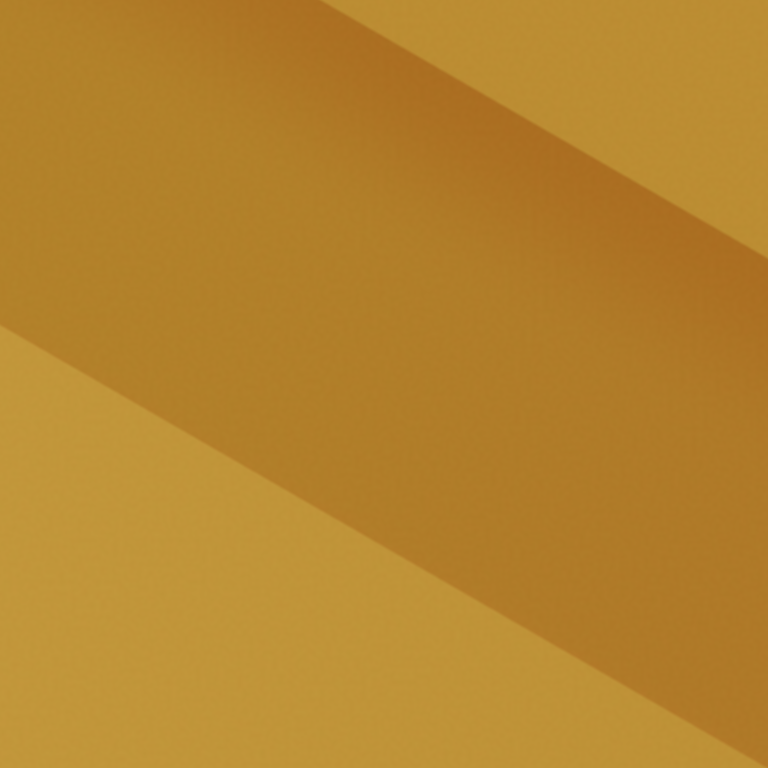
This background is drawn by a three.js fragment shader. Its source:

```glsl
// Draws a shaded amber band running diagonally across a golden, finely grained ground.
varying vec2 vUv;

// Band geometry, in canvas units along the band normal
const vec2 BAND_NORMAL = vec2(0.5, 0.866);
const vec2 BAND_ALONG = vec2(0.866, -0.5);
const float LOWER_EDGE = 0.4995;
const float UPPER_EDGE = 1.0745;
const float EDGE_SOFTNESS = 0.0028;

// Shading
const float SHADOW_DEPTH = 0.24;
const float RIM_WIDTH = 0.009;
const float RIM_STRENGTH = 0.35;
const float GRAIN_SCALE = 130.0;
const float GRAIN_STRENGTH = 0.012;

// Colours
const vec3 GOLD_LEFT = vec3(0.759, 0.590, 0.229);
const vec3 GOLD_RIGHT = vec3(0.743, 0.568, 0.212);
const vec3 GOLD_UPPER = vec3(0.735, 0.552, 0.198);
const vec3 AMBER_LEFT = vec3(0.698, 0.508, 0.164);
const vec3 AMBER_RIGHT = vec3(0.686, 0.474, 0.155);
const vec3 AMBER_SHADOW = vec3(0.670, 0.432, 0.130);
const vec3 RIM_ORANGE = vec3(0.720, 0.480, 0.165);

// Pseudo-random unit gradient for a lattice cell
vec2 cellGradient(vec2 cell) {
  float h = fract(sin(dot(cell, vec2(127.1, 311.7))) * 43758.5);
  return vec2(cos(6.2832 * h), sin(6.2832 * h));
}

float gradientNoise(vec2 p) {
  vec2 i = floor(p);
  vec2 f = p - i;
  vec2 u = f * f * f * (f * (f * 6.0 - 15.0) + 10.0);
  float a = dot(cellGradient(i), f);
  float b = dot(cellGradient(i + vec2(1.0, 0.0)), f - vec2(1.0, 0.0));
  float c = dot(cellGradient(i + vec2(0.0, 1.0)), f - vec2(0.0, 1.0));
  float d = dot(cellGradient(i + vec2(1.0, 1.0)), f - vec2(1.0, 1.0));
  return mix(mix(a, b, u.x), mix(c, d, u.x), u.y);
}

// Soft step across a band edge
float softEdge(float edge, float x) {
  return smoothstep(edge - EDGE_SOFTNESS, edge + EDGE_SOFTNESS, x);
}

void main() {
  float across = dot(vUv, BAND_NORMAL);
  float along = dot(vUv, BAND_ALONG);

  // Golden ground on either side of the band
  vec3 lowerGold = mix(GOLD_LEFT, GOLD_RIGHT, vUv.x);

  // Amber band, darkened beneath its upper edge
  vec3 amber = mix(AMBER_LEFT, AMBER_RIGHT, smoothstep(-0.4, 0.9, along));
  float shadow = 1.0 - smoothstep(0.0, SHADOW_DEPTH, UPPER_EDGE - across);
  shadow *= mix(0.8, 1.0, smoothstep(-0.4, 0.1, along));
  amber = mix(amber, AMBER_SHADOW, shadow);

  // Thin warm rim along the lower edge
  float rim = exp(-abs(across - LOWER_EDGE) / RIM_WIDTH);
  amber = mix(amber, RIM_ORANGE, rim * RIM_STRENGTH);

  // Layers from lower left to upper right
  vec3 color = mix(lowerGold, amber, softEdge(LOWER_EDGE, across));
  color = mix(color, GOLD_UPPER, softEdge(UPPER_EDGE, across));

  // Fine grain with a slight shift between red and green
  float grain = gradientNoise(vUv * GRAIN_SCALE);
  float tint = gradientNoise(vUv * GRAIN_SCALE * 0.6 + 37.0);
  color += GRAIN_STRENGTH * (0.7 * grain + tint * vec3(0.5, -0.5, 0.0));

  gl_FragColor = vec4(color, 1.0);
}
```
